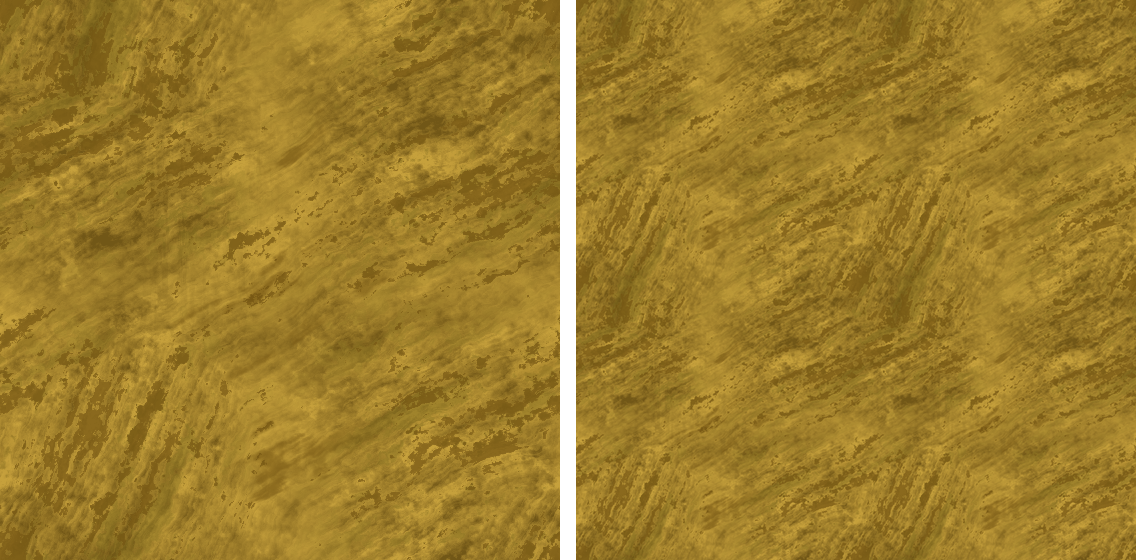
Left: one tile. Right: repeated 2 by 2.
This texture is drawn by a WebGL 1 fragment shader. Its source:

```glsl
precision highp float;
// Tileable ochre plaster with ragged brown brush streaks, olive glaze and soft smudges.
uniform vec2 u_resolution;

const float TAU = 6.28319;
const vec3 DARK_OCHRE = vec3(0.49, 0.38, 0.11);
const vec3 PALE_OCHRE = vec3(0.72, 0.58, 0.21);
const vec3 UMBER = vec3(0.43, 0.31, 0.06);
const vec3 OLIVE = vec3(0.42, 0.36, 0.085);

float hash(vec2 p, float seed) {
  return fract(sin(dot(p, vec2(127.1, 311.7)) + seed * 17.3) * 43758.5453);
}

// Value noise that wraps after a whole number of cells.
float wrapNoise(vec2 uv, vec2 cells, float seed) {
  vec2 p = uv * cells;
  vec2 i = floor(p);
  vec2 f = p - i;
  f = f * f * (3.0 - 2.0 * f);
  vec2 lo = mod(i, cells);
  vec2 hi = mod(i + 1.0, cells);
  float bottom = mix(hash(lo, seed), hash(vec2(hi.x, lo.y), seed), f.x);
  float top = mix(hash(vec2(lo.x, hi.y), seed), hash(hi, seed), f.x);
  return mix(bottom, top, f.y);
}

// Five octaves, centred on zero.
float fbm(vec2 uv, vec2 cells, float seed) {
  float sum = 0.0;
  float gain = 0.5;
  for (int octave = 0; octave < 5; octave++) {
    sum += gain * (wrapNoise(uv, cells, seed) - 0.5);
    cells *= 2.0;
    seed += 1.7;
    gain *= 0.6;
  }
  return sum;
}

// Integer shears of determinant one keep the tile seamless.
vec2 gentleSlope(vec2 uv) { return vec2(uv.x - uv.y, 2.0 * uv.y - uv.x); }
vec2 steepSlope(vec2 uv) { return vec2(uv.x, uv.y - 2.0 * uv.x); }

// Strokes that follow the gentle slope or the steep one.
float strokes(vec2 uv, vec2 cells, float steep, float seed) {
  float gentle = fbm(gentleSlope(uv), cells, seed);
  return mix(gentle, fbm(steepSlope(uv), cells, seed + 20.0), steep);
}

// Periodic bump around a centre; higher power is narrower.
float bump(float x, float centre, float power) {
  return pow(0.5 + 0.5 * cos(TAU * (x - centre)), power);
}

void main() {
  vec2 uv = gl_FragCoord.xy / u_resolution;

  // Warps bend the strokes and fray their edges.
  float bendX = fbm(uv, vec2(3.0), 1.0);
  float bendY = fbm(uv, vec2(3.0), 9.0);
  float ragged = fbm(uv, vec2(70.0), 53.0);
  vec2 bent = uv + 0.07 * vec2(bendX, bendY);
  vec2 frayed = bent + 0.012 * vec2(ragged, fbm(uv, vec2(64.0), 57.0));
  float broad = fbm(uv, vec2(5.0), 31.0);
  float mottle = fbm(frayed, vec2(21.0, 25.0), 42.0);

  // Regions: steep strokes at lower left, a calm cross through the middle.
  float lean = cos(TAU * (uv.x - 0.22)) + cos(TAU * (uv.y - 0.08));
  float steep = smoothstep(0.35, 0.75, lean + 2.0 * bendX);
  float cross = max(bump(uv.x, 0.51, 8.0), 0.85 * bump(uv.y, 0.48, 12.0));
  float calm = clamp(1.15 * cross + 1.2 * bendY, 0.0, 1.0);
  float busy = 1.0 - calm;

  // Ground tone: clouds, brushed grain, hatching and fine mottling.
  float brushed = strokes(frayed, vec2(19.0, 29.0), steep, 64.0);
  float hatching = strokes(frayed, vec2(53.0, 79.0), steep, 71.0);
  float tone = 0.66 + 0.08 * calm + 1.15 * broad;
  tone += mix(0.9, 0.35, calm) * brushed + mix(1.0, 0.5, calm) * hatching;
  tone += mix(1.25, 0.9, calm) * mottle + mix(1.3, 0.7, calm) * ragged;

  // Faint upright scratches left of the centre.
  float scratch = smoothstep(0.04, 0.25, fbm(uv, vec2(74.0, 7.0), 75.0) + 0.5 * ragged);
  tone -= 0.35 * scratch * bump(uv.x, 0.36, 8.0) * bump(uv.y, 0.65, 2.0);

  // Small pale worn spots.
  float worn = fbm(bent, vec2(9.0, 13.0), 86.0) + 0.5 * ragged;
  tone += 0.3 * smoothstep(0.13, 0.3, worn);
  vec3 color = mix(DARK_OCHRE, PALE_OCHRE, clamp(tone, -0.2, 1.25));

  // Translucent olive glaze, broken up by the grain.
  float glaze = strokes(frayed, vec2(7.0, 11.0), steep, 97.0);
  glaze += 0.6 * mottle + 0.7 * ragged;
  color = mix(color, OLIVE, 0.42 * smoothstep(0.0, 0.18, glaze) * (1.0 - 0.7 * calm));

  // Blurred smudges in the calm part.
  float smudge = fbm(gentleSlope(bent), vec2(5.0, 6.0), 108.0) + 0.35 * mottle;
  color = mix(color, UMBER, 0.6 * calm * smoothstep(0.07, 0.24, smudge));

  // Flaking streaks: a soft stain below crisp small flakes, sparse in the calm part.
  float streak = strokes(frayed, vec2(8.0, 15.0), steep, 119.0);
  streak += 0.45 * mottle + 0.7 * ragged + 0.5 * broad + 0.35 * hatching;
  streak -= mix(0.34, 0.135, busy);
  float stain = smoothstep(-0.08, 0.14, streak);
  float flake = smoothstep(0.0, 0.05, streak);
  color = mix(color, UMBER, 0.3 * stain + 0.38 * flake);

  gl_FragColor = vec4(color, 1.0);
}
```
